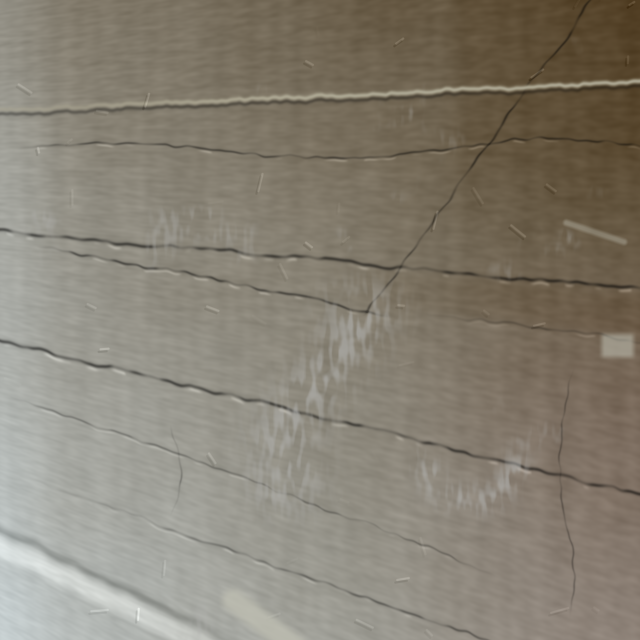
Write a Shadertoy shader that draws this texture.

```glsl
// A weathered board-marked wall seen at a slant: a diagonal light falloff,
// seams that are level in a fanned "board" coordinate, wandering cracks,
// fine grain drawn along the boards and chalky scuffs of broken strokes.

float hash(vec2 p) {
    vec3 q = fract(vec3(p.xyx) * 0.1031);
    q += dot(q, q.yzx + 33.33);
    return fract((q.x + q.y) * q.z);
}

float cornerSlope(vec2 cell, vec2 offset) {
    float angle = 6.2832 * hash(cell);
    return dot(vec2(cos(angle), sin(angle)), offset);
}

float gradientNoise(vec2 p) {
    vec2 i = floor(p), f = p - i;
    vec2 u = f * f * f * (f * (f * 6.0 - 15.0) + 10.0);
    vec2 e = vec2(1.0, 0.0);
    return mix(mix(cornerSlope(i, f), cornerSlope(i + e, f - e), u.x),
               mix(cornerSlope(i + e.yx, f - e.yx), cornerSlope(i + e.xx, f - e.xx), u.x), u.y);
}

float fbm(vec2 p) {
    float sum = 0.0, amp = 0.6;
    for (int k = 0; k < 4; k++) {
        sum += amp * gradientNoise(p + 17.3 * float(k));
        p *= 2.03;
        amp *= 0.5;
    }
    return sum;
}

// Soft window that is 1 between lo and hi
float within(float lo, float hi, float x, float soft) {
    return smoothstep(lo - soft, lo + soft, x) * (1.0 - smoothstep(hi - soft, hi + soft, x));
}

float segmentDistance(vec2 p, vec2 a, vec2 b) {
    vec2 ab = b - a;
    return length(p - a - ab * clamp(dot(p - a, ab) / dot(ab, ab), 0.0, 1.0));
}

// Ragged line: x is the dark groove, y the chipped light lip below it
vec2 seam(float along, float d, float width, float seed) {
    d += 0.005 * gradientNoise(vec2(along * 13.0, seed)) + 0.005 * gradientNoise(vec2(along * 43.0, seed));
    float depth = smoothstep(-0.35, 0.25, gradientNoise(vec2(along * 31.0, seed + 5.0)));
    float chips = smoothstep(-0.05, 0.35, gradientNoise(vec2(along * 38.0, seed + 9.0)));
    float lip = (d + 1.9 * width) / width;
    return vec2(exp(-d * d / (width * width)) * mix(0.35, 1.0, depth), exp(-lip * lip) * chips);
}

// Short random scratches, one in some cells of a grid
float scratches(vec2 p) {
    float sum = 0.0;
    vec2 cell = floor(p * 11.0);
    for (int j = -1; j <= 1; j++)
    for (int i = -1; i <= 1; i++) {
        vec2 id = cell + vec2(i, j);
        vec2 start = (id + vec2(hash(id + 3.7), hash(id + 8.1))) / 11.0;
        float angle = 6.2832 * hash(id + 21.3);
        vec2 reach = (0.006 + 0.022 * hash(id + 5.9)) * vec2(cos(angle), sin(angle));
        float line = 1.0 - smoothstep(0.0004, 0.003, segmentDistance(p, start, start + reach));
        sum += line * step(0.62, hash(id + 40.2)) * hash(id + 12.6);
    }
    return min(sum, 1.0);
}

void mainImage(out vec4 fragColor, in vec2 fragCoord) {
    vec2 p = fragCoord / iResolution.xy;
    float fan = 1.0 + 0.72 * p.x;
    float board = (p.y + 0.55 * p.x) / fan;

    // Pale lower left fading to brown upper right, with cloudy stains
    float shade = 0.02 + 0.47 * (p.x + p.y) + 0.09 * fbm(p * 3.0 + 4.2);
    shade += 0.07 * smoothstep(0.3, 0.9, p.x) * within(0.595, 0.635, board, 0.01);
    shade -= 0.10 * (1.0 - smoothstep(0.0, 0.12, p.x));
    shade += 0.05 * smoothstep(0.68, 0.74, p.x) * smoothstep(0.45, 0.8, p.y);
    vec3 color = vec3(0.736, 0.762, 0.758) - shade * vec3(0.42, 0.52, 0.62);
    color += vec3(0.012, -0.012, 0.0) * smoothstep(0.5, 1.0, p.x) * (1.0 - smoothstep(0.3, 0.7, p.y));

    // Grain along the boards and faint vertical runs
    float grain = 0.034 * gradientNoise(vec2(p.x * 13.0, board * 120.0))
                + 0.030 * gradientNoise(vec2(p.x * 48.0, board * 190.0))
                + 0.022 * fbm(p * 30.0);
    float runs = 0.03 * gradientNoise(vec2(p.x * 42.0, p.y * 2.3));
    color += grain + runs;

    // Seams between boards and the thinner cracks beside them
    vec2 marks = seam(p.x, (board - 0.639) * fan, 0.0030, 3.4);
    marks += seam(p.x, (board - 0.466 + 0.014 * p.x) * fan, 0.0030, 23.4);
    marks += 0.75 * seam(p.x, (board - 0.765 + 0.010 * sin(p.x * 9.0 - 3.0)) * fan, 0.0021, 43.4) * smoothstep(0.02, 0.08, p.x);
    marks += 0.85 * seam(p.x, (board - 0.624 + 0.064 * p.x) * fan, 0.0024, 63.4) * within(0.08, 0.59, p.x, 0.03);
    marks += 0.50 * seam(p.x, (board - 0.592) * fan, 0.0024, 73.4) * smoothstep(0.62, 0.9, p.x);
    marks += 0.45 * seam(p.x, (board - 0.387 + 0.062 * p.x) * fan, 0.0021, 83.4) * within(0.05, 0.75, p.x, 0.05);
    marks += 0.65 * seam(p.x, (board - 0.270) * fan, 0.0024, 103.4) * smoothstep(0.0, 0.4, p.x);

    // Cracks running across the boards
    marks.x += 0.85 * seam(p.y, (p.x - 0.573 - 0.72 * (p.y - 0.51)) * 0.81, 0.0021, 123.4).x * smoothstep(0.505, 0.52, p.y);
    marks.x += 0.50 * seam(p.y, p.x - 0.885 - 0.012 * sin(p.y * 17.0), 0.0018, 143.4).x * within(0.06, 0.40, p.y, 0.03);
    marks.x += 0.45 * seam(p.y, p.x - 0.272 - 0.010 * sin(p.y * 30.0), 0.0018, 163.4).x * within(0.21, 0.32, p.y, 0.02);
    color *= 1.0 - 0.50 * min(marks.x, 1.0);
    color += 0.13 * min(marks.y, 1.0);

    // Raised pale ridge with its shadow
    float ridge = (board - 0.827) * fan + 0.004 * gradientNoise(vec2(p.x * 25.0, 7.4)) + 0.003 * gradientNoise(vec2(p.x * 70.0, 9.4));
    color *= 1.0 - 0.33 * exp(-pow((ridge + 0.007) / 0.0035, 2.0));
    color = mix(color, vec3(0.68, 0.66, 0.58), exp(-pow(ridge / 0.0038, 2.0)) * (0.45 + 0.5 * smoothstep(0.0, 0.5, p.x)));

    // Bevelled ledge in the lower corner
    float ledge = (board - 0.175 + 0.05 * p.x) * fan + 0.008 * gradientNoise(vec2(p.x * 24.0, 5.4));
    float ledgeFade = 1.0 - smoothstep(0.25, 0.42, p.x);
    color += 0.13 * within(-0.043, -0.012, ledge, 0.010) * ledgeFade;
    color -= 0.12 * exp(-pow(ledge / 0.007, 2.0)) * ledgeFade;

    // Chalky scuffs: a slanting band, a shallow bowl and scattered touches
    float bandOffset = (p.x - 0.445 - 0.12 * smoothstep(0.30, 0.52, p.y)) / 0.055;
    float band = exp(-bandOffset * bandOffset) * within(0.20, 0.55, p.y, 0.04);
    vec2 bowlOffset = p - vec2(0.735, 0.29);
    float bowl = exp(-pow((length(bowlOffset) - 0.072) / 0.022, 2.0)) * (1.0 - smoothstep(-0.03, 0.03, bowlOffset.y));
    float touches = smoothstep(0.22, 0.42, fbm(p * 6.0 + 31.7));
    float strokes = smoothstep(-0.25, 0.40, gradientNoise(vec2(p.x * 105.0, p.y * 30.0)) + 0.9 * fbm(p * 16.0));
    float scuff = max(max(band, bowl), 0.6 * touches) * strokes;
    color = mix(color, vec3(0.69, 0.69, 0.68), 0.65 * scuff);
    color += 0.11 * scratches(p) - 0.07 * scratches(p + vec2(0.003, 0.004));

    // Bare plaster chips
    float chip = 1.0 - smoothstep(0.008, 0.026, segmentDistance(p, vec2(0.365, 0.062), vec2(0.46, -0.01)));
    chip = max(chip, 0.75 * within(0.94, 0.99, p.x, 0.006) * within(0.442, 0.478, p.y, 0.006));
    chip = max(chip, 0.5 - 0.5 * smoothstep(0.001, 0.008, segmentDistance(p, vec2(0.885, 0.652), vec2(0.975, 0.622))));
    color = mix(color, vec3(0.75, 0.75, 0.70), 0.75 * chip);

    fragColor = vec4(clamp(color, 0.0, 1.0), 1.0);
}
```
